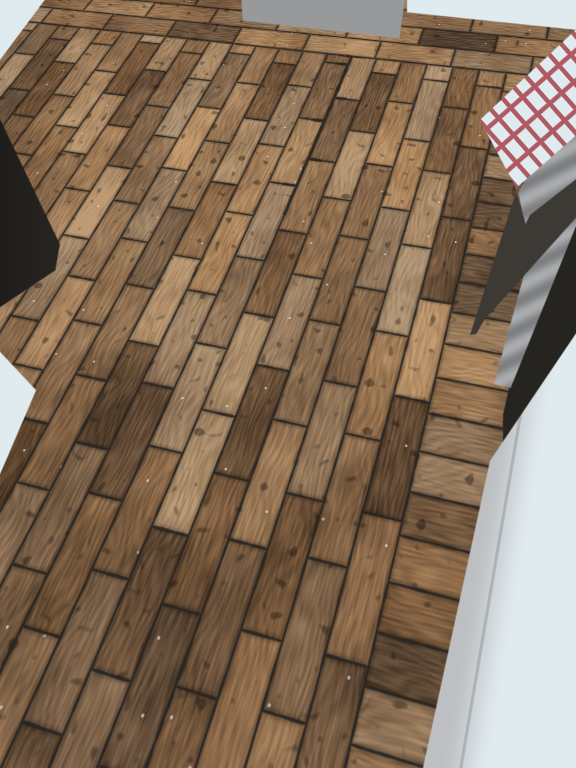
A Shadertoy shader for this texture:

```glsl
// Worn staggered wood-block floor in perspective, with kitchen objects at its edges.

const vec3 DARK_WOOD  = vec3(0.33, 0.25, 0.18);
const vec3 MID_WOOD   = vec3(0.53, 0.41, 0.30);
const vec3 LIGHT_WOOD = vec3(0.71, 0.58, 0.44);
const vec3 BLACK      = vec3(0.15, 0.14, 0.13);
const vec3 WHITE      = vec3(0.88, 0.92, 0.94);
const vec3 STEEL      = vec3(0.74, 0.75, 0.76);
const vec3 RED        = vec3(0.62, 0.16, 0.20);

// Perspective, in canvas heights with y pointing down
const vec2 VANISH_ALONG  = vec2(0.911, -0.990);
const vec2 VANISH_ACROSS = vec2(-3.906, -0.391);
const vec2 BORDER_POINT  = vec2(0.560, 0.523);
const vec2 FLOOR_CENTER  = vec2(0.375, 0.500);

// Blocks, in floor units
const vec2 BLOCK = vec2(0.0335, 0.0995);
const float STAGGER     = 0.049;
const float FIRST_JOINT = 0.0325;
const float TOP_BORDER  = -0.435;
const float GAP_WIDTH   = 0.0010;
const float OPEN_SEAM   = -6.0;

float hash(vec2 p) {
  vec3 h = fract(p.xyx * vec3(0.1031, 0.1030, 0.0973));
  h += dot(h, h.yzx + 33.33);
  return fract((h.x + h.y) * h.z);
}

float slope(vec2 cell, vec2 offset) {
  float angle = 6.2832 * hash(cell);
  return dot(vec2(cos(angle), sin(angle)), offset);
}

float gradientNoise(vec2 p) {
  vec2 i = floor(p), f = fract(p), s = f * f * (3.0 - 2.0 * f);
  vec2 x = vec2(1, 0), y = vec2(0, 1);
  return mix(mix(slope(i, f), slope(i + x, f - x), s.x),
             mix(slope(i + y, f - y), slope(i + 1.0, f - 1.0), s.x), s.y);
}

// Signed distance to the line through a and b
float lineSide(vec2 p, vec2 a, vec2 b) {
  vec2 d = normalize(b - a), e = p - a;
  return d.x * e.y - d.y * e.x;
}

// Paints a convex, clockwise quad
void paint(inout vec3 col, vec3 ink, vec2 p, vec2 a, vec2 b, vec2 c, vec2 d) {
  float inside = min(min(lineSide(p, a, b), lineSide(p, b, c)),
                     min(lineSide(p, c, d), lineSide(p, d, a)));
  float px = 1.0 / iResolution.y;
  col = mix(col, ink, smoothstep(-px, px, inside));
}

vec3 woodFloor(vec2 p) {
  float depth = lineSide(p, VANISH_ACROSS, VANISH_ALONG);
  vec2 f = vec2(lineSide(p, BORDER_POINT, VANISH_ALONG),
                lineSide(p, VANISH_ACROSS, FLOOR_CENTER)) / depth;
  float px = 1.0 / (iResolution.y * depth);

  // Border blocks lie crosswise to the field
  bool topBorder = f.y < TOP_BORDER;
  bool border = f.x > 0.0 || topBorder;
  vec2 g = border ? f.yx : f;
  float column = floor(g.x / BLOCK.x);
  float shift = FIRST_JOINT - STAGGER * mod(column, 2.0) + 0.016 * (hash(vec2(column, 3.0)) - 0.5);
  if (border && !topBorder) shift = 0.0;
  float row = floor((g.y - shift) / BLOCK.y);
  vec2 id = vec2(column, row) + (border ? 71.0 : 0.0);
  vec2 local = g - vec2(0.0, shift) - vec2(column, row) * BLOCK;
  vec2 q = local / BLOCK.x + 17.0 * hash(id + 5.0);

  // Tone per block, window light, blotches and grain
  float warp = gradientNoise(q * vec2(1.6, 0.7) + id);
  float rings = sin(30.0 * (q.x + 0.55 * warp) + 4.0 * q.y * (hash(id + 9.0) - 0.5));
  float fibre = gradientNoise(q * vec2(16.0, 1.8) + id * 7.0);
  float wear = gradientNoise(f * 13.0) + 0.6 * gradientNoise(f * 37.0 + 8.0);
  float tone = 0.12 + 0.70 * hash(id) + 0.32 * wear + 0.30 * fibre + 0.07 * rings;
  tone += 0.24 * smoothstep(0.5, 0.0, length(p - 0.28));
  tone -= 0.22 * smoothstep(0.35, 0.0, length(p - vec2(0.0, 0.68)));
  tone = clamp(tone, -0.25, 1.1);
  vec3 wood = tone < 0.5 ? mix(DARK_WOOD, MID_WOOD, tone * 2.0)
                         : mix(MID_WOOD, LIGHT_WOOD, tone * 2.0 - 1.0);
  wood *= mix(vec3(0.95, 0.98, 1.02), vec3(1.04, 1.0, 0.93), hash(id + 2.0));

  // Dark stains and pale paint flecks
  wood *= 1.0 - 0.35 * smoothstep(0.32, 0.55, gradientNoise(f * 95.0));
  vec2 cell = floor(f * 42.0);
  vec2 spot = fract(f * 42.0) - 0.25 - 0.5 * vec2(hash(cell), hash(cell + 4.0));
  float fleck = step(0.92, hash(cell + 6.0)) * smoothstep(0.07, 0.03, length(spot));
  wood = mix(wood, WHITE, 0.6 * fleck);

  // Uneven gaps, one open seam, darker block edges
  vec2 edge = min(local, BLOCK - local);
  float gap = GAP_WIDTH * (0.75 + 1.1 * abs(gradientNoise(f * 60.0)));
  if (!border && round(g.x / BLOCK.x) == OPEN_SEAM && f.y < -0.18) gap *= 2.2;
  float d = min(edge.x, edge.y);
  if (!topBorder) d = min(d, min(abs(f.x), f.y - TOP_BORDER));
  wood *= 1.0 - 0.25 * smoothstep(0.005, 0.0, d);
  return mix(BLACK, wood, 0.1 + 0.9 * smoothstep(gap - px, gap + px, d));
}

void mainImage(out vec4 fragColor, in vec2 fragCoord) {
  vec2 p = fragCoord / iResolution.xy;
  p = vec2(0.75 * p.x, 1.0 - p.y);
  vec3 col = woodFloor(p);

  // Skirting, steel base, bin and panel
  paint(col, WHITE, p, vec2(-0.05), vec2(0.097, -0.05), vec2(0, 0.078), vec2(-0.05, 0.145));
  paint(col, WHITE, p, vec2(0.53, -0.02), vec2(0.78, -0.02), vec2(0.78, 0.042), vec2(0.53, 0.016));
  paint(col, STEEL * 0.8, p, vec2(0.313, -0.02), vec2(0.53, -0.02), vec2(0.52, 0.05), vec2(0.316, 0.027));
  paint(col, BLACK * (0.8 + 3.0 * p.x), p, vec2(-0.06, 0.03), vec2(0.078, 0.318), vec2(0.072, 0.352), vec2(-0.06, 0.44));
  paint(col, WHITE, p, vec2(-0.05, 0.405), vec2(0.047, 0.508), vec2(0.044, 0.515), vec2(-0.05, 0.74));

  // Dark opening, cabinet and its seam
  float seam = lineSide(p, vec2(0.60, 1), vec2(0.67, 0.586));
  vec3 front = mix(STEEL, WHITE, smoothstep(-0.03, 0.04, seam)) - 0.12 * smoothstep(0.003, 0.001, abs(seam));
  paint(col, BLACK, p, vec2(0.655, 0.54), vec2(0.73, 0.2), vec2(0.8, 0.45), vec2(0.655, 0.6));
  paint(col, front, p, vec2(0.638, 0.6), vec2(0.8, 0.36), vec2(0.8, 1.05), vec2(0.542, 1.04));

  // Quilted mitts and checked towel
  vec3 quilt = STEEL * (0.78 + 0.12 * sin(170.0 * (p.y + 0.5 * p.x)));
  paint(col, quilt, p, vec2(0.643, 0.5), vec2(0.69, 0.33), vec2(0.78, 0.22), vec2(0.665, 0.505));
  paint(col, quilt, p, vec2(0.675, 0.25), vec2(0.76, 0.1), vec2(0.78, 0.25), vec2(0.69, 0.33));
  paint(col, BLACK * 1.6, p, vec2(0.612, 0.436), vec2(0.672, 0.25), vec2(0.69, 0.31), vec2(0.62, 0.435));
  paint(col, BLACK * 1.6, p, vec2(0.615, 0.434), vec2(0.69, 0.28), vec2(0.78, 0.21), vec2(0.78, 0.25));
  vec2 weave = abs(fract(mat2(0.75, 0.66, -0.66, 0.75) * p * vec2(48, 34)) - 0.5);
  vec3 towel = mix(WHITE, RED, 0.75 * smoothstep(0.18, 0.1, min(weave.x, weave.y + 0.04)));
  paint(col, towel, p, vec2(0.625, 0.156), vec2(0.78, 0.01), vec2(0.78, 0.15), vec2(0.672, 0.245));

  fragColor = vec4(clamp(col, 0.0, 1.0), 1.0);
}
```
